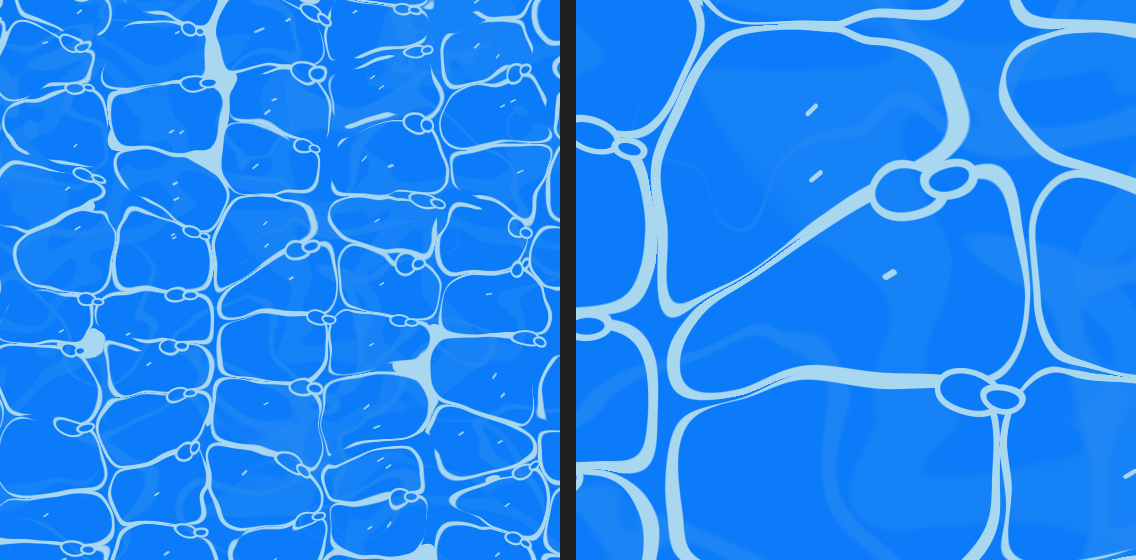
Left: the whole. Right: its middle third, enlarged.
Give the GLSL for this texture, as a WebGL 2 fragment shader.

```glsl
#version 300 es
precision highp float;

uniform vec2 u_resolution;
out vec4 fragColor;

const vec2 GRID = vec2(5.15, 8.8);   // cells across and up the canvas
const float ROUNDING = 95.0;         // higher gives sharper cell corners

const vec3 WATER = vec3(0.045, 0.482, 0.975);
const vec3 SHEEN = vec3(0.085, 0.508, 0.968);
const vec3 BRIGHT_SHEEN = vec3(0.125, 0.530, 0.960);
const vec3 FOAM = vec3(0.665, 0.845, 0.940);

vec2 hash2(vec2 p) {
    vec3 q = fract(p.xyx * vec3(0.1031, 0.1030, 0.0973));
    q += dot(q, q.yzx + 33.33);
    return fract((q.xx + q.yz) * q.zy);
}

float noise(vec2 p) {
    vec2 i = floor(p), f = fract(p);
    vec2 u = f * f * (3.0 - 2.0 * f);
    float low = mix(hash2(i).x, hash2(i + vec2(1, 0)).x, u.x);
    float high = mix(hash2(i + vec2(0, 1)).x, hash2(i + vec2(1, 1)).x, u.x);
    return mix(low, high, u.y);
}

vec2 warp(vec2 p, float frequency, float amount) {
    vec2 q = p * frequency;
    return amount * (vec2(noise(q + 17.3), noise(q + 51.7)) - 0.5);
}

// Cell centres stand in columns, each column shifted by its own amount
vec2 site(vec2 id) {
    float shift = hash2(vec2(id.x, 91.0)).x - 0.5;
    vec2 jitter = (hash2(id + 7.0) - 0.5) * vec2(0.26, 0.55);
    return (id + 0.5 + jitter + vec2(0.0, shift)) / GRID;
}

vec2 nearestCell(vec2 p) {
    vec2 base = floor(p * GRID), best = base;
    float bestDist = 1e5;
    for (int y = -2; y <= 2; y++)
    for (int x = -1; x <= 1; x++) {
        vec2 id = base + vec2(x, y);
        float dist = length(site(id) - p);
        if (dist < bestDist) { bestDist = dist; best = id; }
    }
    return best;
}

// Distance to the cell border, blended so that corners are round
float borderDistance(vec2 p, vec2 cell) {
    vec2 centre = site(cell);
    float sum = 0.0;
    for (int y = -2; y <= 2; y++)
    for (int x = -1; x <= 1; x++) {
        if (x == 0 && y == 0) continue;
        vec2 other = site(cell + vec2(x, y));
        float dist = dot(0.5 * (centre + other) - p, normalize(other - centre));
        sum += exp(-ROUNDING * dist);
    }
    return -log(sum) / ROUNDING;
}

float ellipse(vec2 p, vec2 radii) {
    float k = length(p / radii);
    return k * (k - 1.0) / max(length(p / (radii * radii)), 1e-3);
}

// Cell outline: positive inside the stroke, split in two or filled in places
float outline(vec2 p, vec2 cell, float border) {
    float split = smoothstep(0.48, 0.78, noise(p * 11.0 + 3.0));
    float gap = smoothstep(0.50, 0.80, noise(p * 15.0 + cell * 13.7));
    float inset = 0.0012 + 0.0085 * split;
    float width = 0.0031 * (0.55 + 0.8 * noise(p * 21.0 + 40.0));
    width -= 0.0048 * gap * (0.3 + split);
    float thick = smoothstep(0.74, 0.83, noise(p * 8.0 + 70.0));
    float fill = mix(-0.01, inset + 0.0015 - border, thick);
    return max(width - abs(border - inset), fill);
}

// Small rings that sit on the border between stacked cells
float addBubbles(float stroke, vec2 p, vec2 cell) {
    for (int y = -1; y <= 2; y++)
    for (int x = -1; x <= 1; x++) {
        vec2 id = cell + vec2(x, y), rnd = hash2(id + 23.0);
        if (rnd.x > 0.8) continue;
        vec2 upper = site(id), lower = site(id - vec2(0, 1));
        vec2 normal = normalize(upper - lower), along = vec2(normal.y, -normal.x);
        vec2 q = p - 0.5 * (upper + lower);
        q = vec2(dot(q, along), dot(q, normal));
        for (int k = 0; k < 2; k++) {
            float size = (0.75 + 0.5 * rnd.y) * (k == 0 ? 1.0 : 0.58);
            vec2 centre = vec2(0.036 + 0.03 * rnd.x + 0.024 * float(k), -0.005);
            float ring = ellipse(q - centre, size * vec2(0.019, 0.0125));
            stroke = max(ring < 0.0 ? -0.01 : stroke, 0.0021 - abs(ring));
        }
    }
    return stroke;
}

// Tiny slanted glints, up to two in a cell
float glints(vec2 p, vec2 cell) {
    float stroke = -0.01;
    for (int k = 0; k < 2; k++) {
        vec2 rnd = hash2(cell + 61.0 + 0.3 * float(k));
        if (rnd.x > 0.65) continue;
        vec2 q = p - site(cell) - (rnd - vec2(0.32, 0.5)) * vec2(0.11, 0.05);
        vec2 slant = vec2(0.83, 0.56);
        q -= slant * clamp(dot(q, slant), -0.004, 0.004);
        stroke = max(stroke, 0.0015 - length(q));
    }
    return stroke;
}

// Winding band of sheen along a contour of noise
float ribbon(vec2 p, float halfWidth, float seed) {
    vec2 q = (p + warp(p + seed, 7.0, 0.12)) * vec2(7.0, 10.0) + seed;
    float n = 0.75 * noise(q) + 0.25 * noise(q * 2.3);
    float breadth = halfWidth * smoothstep(0.2, 0.6, noise(p * 5.0 + seed * 2.0));
    return smoothstep(-0.012, 0.012, breadth - abs(n - 0.5));
}

void main() {
    vec2 p = gl_FragCoord.xy / u_resolution.y;
    float pixel = 0.8 / u_resolution.y;

    vec3 color = mix(WATER, SHEEN, ribbon(p, 0.095, 5.0));
    color = mix(color, BRIGHT_SHEEN, 0.8 * ribbon(p, 0.032, 29.0));

    vec2 flow = p + warp(p, 9.0, 0.034) + warp(p, 24.0, 0.011);
    vec2 cell = nearestCell(flow);
    float stroke = outline(flow, cell, borderDistance(flow, cell));
    stroke = addBubbles(stroke, flow, cell);
    stroke = max(stroke, glints(flow, cell));

    color = mix(color, FOAM, smoothstep(-pixel, pixel, stroke));
    fragColor = vec4(color, 1.0);
}
```
